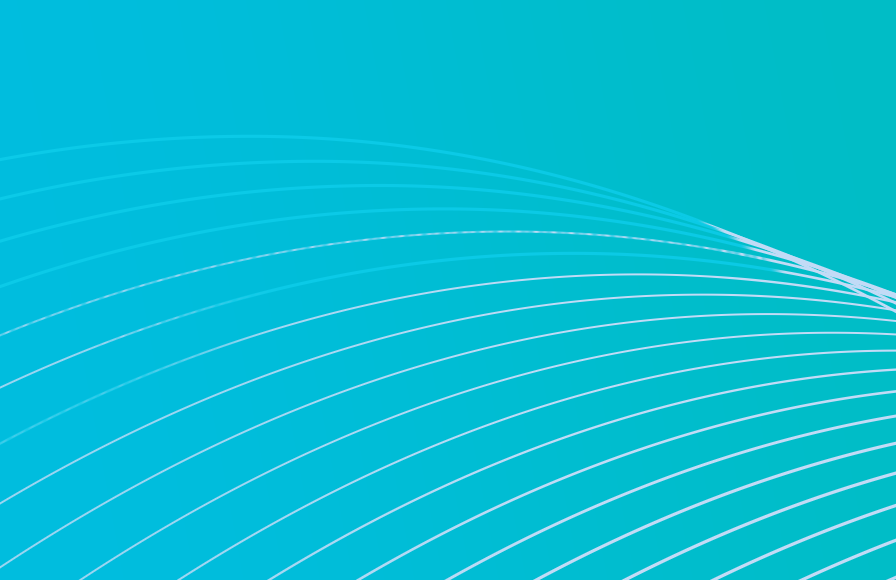
Give the GLSL for this background, as a Shadertoy shader.

```glsl
// Fan of fine pale arcs converging to the right over a cyan to teal gradient.

// Height of an arc (x) and its slope (y): a parabola with its own curvature per side.
vec2 arc(float i, float x) {
    float dx = x - (0.4317 + 0.11145 * i);
    float peak = 0.765 - 0.04378 * i + 0.000683 * i * i;
    float leftBend = min(0.2156 + 0.00423 * i, 0.2789 - 0.002 * i);
    float bend = dx < 0.0 ? leftBend : 0.244;
    return vec2(peak - bend * dx * dx, -2.0 * bend * dx);
}

// How far an arc has turned from soft cyan to pale.
float paleness(float i, float x) {
    if (i > 6.5) return 1.0;
    float tail = smoothstep(0.0, 0.03, x - 1.2 - 0.025 * i);
    float speckle = 0.65 + 0.35 * sin(x * 310.0 + i) * sin(x * 97.0);
    float body = 0.0;
    if (i > 5.5) body = mix(0.45 * speckle, 1.0, smoothstep(0.2, 0.5, x));
    else if (i > 4.5) body = (1.0 - smoothstep(0.2, 0.5, x)) * mix(1.0, speckle, smoothstep(0.1, 0.3, x));
    else if (i > 3.5) body = speckle;
    return max(tail, body);
}

// Antialiased coverage of a stroke.
float stroke(float dist, float halfWidth, float pixel) {
    return clamp((halfWidth - dist) / pixel + 0.5, 0.0, 1.0);
}

void mainImage(out vec4 fragColor, in vec2 fragCoord) {
    vec2 p = fragCoord / iResolution.y;
    float pixel = 1.0 / iResolution.y;
    float across = fragCoord.x / iResolution.x;

    // Background gradient, leaning slightly toward the upper right
    float blend = smoothstep(0.0, 1.1, across + 0.12 * (p.y - 0.5));
    vec3 color = mix(vec3(0.0, 0.74, 0.87), vec3(0.0, 0.742, 0.775), blend);

    // Arcs, from the outermost inward
    vec3 softCyan = vec3(0.05, 0.80, 0.915);
    vec3 pale = vec3(0.76, 0.86, 0.965);
    for (int n = 0; n < 20; n++) {
        float i = float(n);
        vec2 curve = arc(i, p.x);
        float dist = abs(p.y - curve.x) / sqrt(1.0 + curve.y * curve.y);
        float white = paleness(i, p.x);
        float tail = smoothstep(1.2, 1.3, p.x) * (1.0 - smoothstep(4.0, 8.0, i));
        float halfWidth = 0.0017 + 0.0011 * smoothstep(9.0, 15.0, i) + 0.0007 * tail;
        float strength = mix(0.8, 1.0, smoothstep(0.1, 0.7, across));

        color = mix(color, softCyan, 0.85 * (1.0 - white) * stroke(dist, 0.0027, pixel));
        color = mix(color, pale, strength * white * stroke(dist, halfWidth, pixel));
    }
    fragColor = vec4(color, 1.0);
}
```
